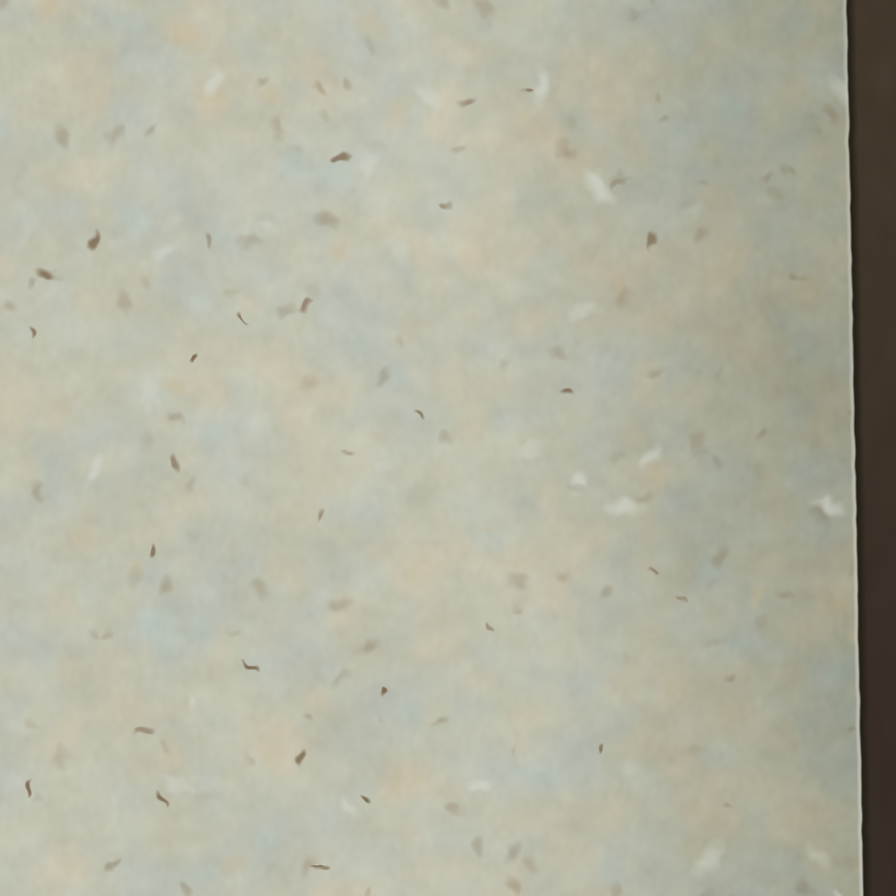
Write a three.js fragment shader that draws this texture.

```glsl
varying vec2 vUv;

const vec3 STONE_LIGHT = vec3(0.752, 0.756, 0.692);
const vec3 STONE_SHADE = vec3(0.618, 0.618, 0.545);
const vec3 WARM_TINT = vec3(0.018, 0.001, -0.014);
const vec3 SPECK_BROWN = vec3(0.44, 0.35, 0.25);
const vec3 FLECK_WHITE = vec3(0.84, 0.86, 0.82);
const vec3 PATCH_TAN = vec3(0.80, 0.71, 0.56);
const vec3 RIM_LIGHT = vec3(0.79, 0.79, 0.75);
const vec3 GAP_LOW = vec3(0.215, 0.178, 0.145);
const vec3 GAP_HIGH = vec3(0.258, 0.218, 0.172);
const vec3 GAP_SHADOW = vec3(0.14, 0.125, 0.09);

float hash(vec2 p, float seed) {
  vec3 q = fract(vec3(p.xyx) * vec3(0.1031, 0.1030, 0.0973) + seed * 0.137);
  q += dot(q, q.yzx + 33.33);
  return fract((q.x + q.y) * q.z);
}

// Cellular noise: signed soft bumps, one per cell
float bumps(vec2 p, float seed) {
  vec2 cell = floor(p);
  float sum = 0.0;
  for (int j = -1; j <= 1; j++) {
    for (int i = -1; i <= 1; i++) {
      vec2 id = cell + vec2(float(i), float(j));
      vec2 d = p - id - vec2(hash(id, seed), hash(id, seed + 1.0));
      float fall = max(0.0, 1.0 - dot(d, d));
      sum += fall * fall * (2.0 * hash(id, seed + 2.0) - 1.0);
    }
  }
  return sum;
}

// Sparse soft ellipses; size is half length and half width on the canvas
float flecks(vec2 uv, float cells, float density, vec2 size, float soft, float seed) {
  vec2 p = uv * cells;
  vec2 cell = floor(p);
  float mask = 0.0;
  for (int j = -1; j <= 1; j++) {
    for (int i = -1; i <= 1; i++) {
      vec2 id = cell + vec2(float(i), float(j));
      vec2 d = p - id - vec2(hash(id, seed), hash(id, seed + 1.0));
      float turn = 3.2 * (hash(id, seed + 2.0) - 0.5);
      float c = cos(turn);
      float s = sin(turn);
      d = vec2(c * d.x + s * d.y, c * d.y - s * d.x) / cells;
      float grow = mix(0.5, 1.15, hash(id, seed + 3.0));
      float shape = 1.0 - smoothstep(1.0 - soft, 1.0 + soft, length(d / (size * grow)));
      float present = step(hash(id, seed + 4.0), density);
      mask = max(mask, present * shape * mix(0.3, 1.0, hash(id, seed + 5.0)));
    }
  }
  return mask;
}

// Pale stone with broad shading and faint clouding
vec3 stone(vec2 uv) {
  float shade = smoothstep(0.48, 1.0, uv.x + 0.07 * (uv.y - 0.5));
  shade += 0.12 * smoothstep(0.6, 1.1, uv.y) * (1.0 - uv.x);
  vec3 color = mix(STONE_LIGHT, STONE_SHADE, shade);
  float cloud = 0.012 * bumps(uv * 7.0, 3.0) + 0.013 * bumps(uv * 22.0, 9.0);
  float grain = 0.013 * bumps(uv * vec2(48.0, 62.0), 15.0)
              + 0.009 * bumps(uv * vec2(150.0, 115.0), 21.0);
  float warmth = bumps(uv * 13.0, 27.0) + 0.8 * bumps(uv * 34.0, 33.0);
  return color + cloud + grain + WARM_TINT * warmth;
}

vec3 addFlecks(vec3 color, vec2 uv) {
  vec2 warp = vec2(bumps(uv * 95.0, 41.0), bumps(uv * 95.0, 47.0));
  vec2 p = uv + 0.004 * warp;
  float tan1 = flecks(p, 9.0, 0.22, vec2(0.019, 0.012), 0.8, 53.0);
  float white = flecks(p, 11.0, 0.22, vec2(0.017, 0.008), 0.75, 61.0);
  float faint = flecks(p, 24.0, 0.20, vec2(0.010, 0.006), 0.8, 71.0);
  float brown = flecks(p, 14.0, 0.19, vec2(0.009, 0.0042), 0.6, 83.0);
  color = mix(color, PATCH_TAN, 0.35 * tan1);
  color = mix(color, FLECK_WHITE, 0.6 * white);
  color = mix(color, SPECK_BROWN, 0.25 * faint);
  return mix(color, SPECK_BROWN, 0.85 * brown);
}

// Dark gap beside the slab, deepest along the edge
vec3 gap(vec2 uv, float beyond) {
  vec3 color = mix(GAP_LOW, GAP_HIGH, smoothstep(0.1, 1.0, uv.y));
  color += 0.008 * bumps(uv * vec2(60.0, 25.0), 91.0);
  return mix(GAP_SHADOW, color, smoothstep(0.0, 0.012, beyond));
}

void main() {
  float edge = 0.9635 - 0.0185 * vUv.y + 0.0006 * bumps(vec2(vUv.y * 70.0, 0.5), 97.0);
  float beyond = vUv.x - edge;
  vec3 slab = addFlecks(stone(vUv), vUv);

  // Worn bright rim on the slab edge
  float rim = smoothstep(-0.006, -0.002, beyond);
  slab = mix(slab, RIM_LIGHT, rim * mix(0.7, 0.4, vUv.y));

  vec3 color = mix(slab, gap(vUv, beyond), smoothstep(-0.0016, 0.0016, beyond));
  gl_FragColor = vec4(color, 1.0);
}
```
